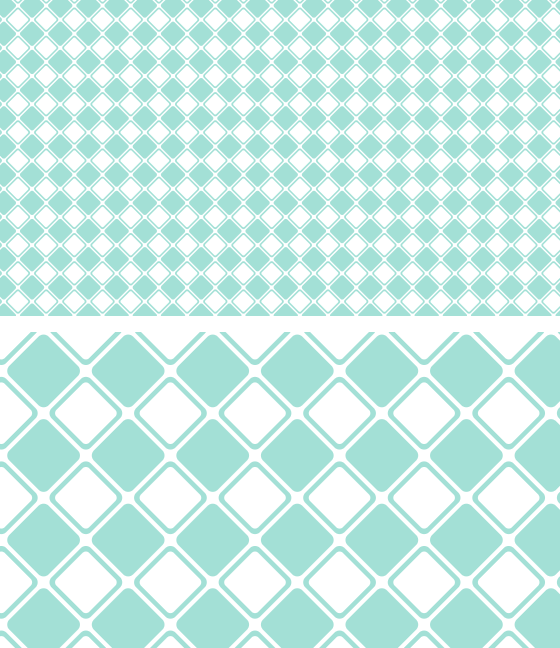
Top, the full canvas; bottom, a detail of the centre.
Reproduce this pattern procedurally as a Shadertoy shader.

```glsl
const vec3 TEAL = vec3(0.64, 0.88, 0.84);
const vec3 WHITE = vec3(1.0);

// Lengths in canvas heights
const float PITCH = 0.0892;                 // spacing of like tiles
const vec2 ORIGIN = vec2(0.0569, 0.0458);   // centre of one open tile

// Lengths in half tile sides
const float TILE_HALF = 0.93;
const float TILE_RADIUS = 0.24;
const float OPEN_HALF = 0.775;
const float OPEN_RADIUS = 0.16;

float roundedSquare(vec2 p, float halfSide, float radius) {
    vec2 q = abs(p) - halfSide + radius;
    return length(max(q, 0.0)) + min(max(q.x, q.y), 0.0) - radius;
}

float coverage(float dist, float pixel) {
    return clamp(0.5 - dist / pixel, 0.0, 1.0);
}

void mainImage(out vec4 fragColor, in vec2 fragCoord) {
    // Diagonal grid: each tile spans one unit
    vec2 p = (fragCoord / iResolution.y - ORIGIN) / PITCH;
    vec2 grid = vec2(p.x + p.y, p.x - p.y);
    vec2 cell = floor(grid + 0.5);
    vec2 local = 2.0 * (grid - cell);
    float pixel = 2.0 * sqrt(2.0) / (PITCH * iResolution.y);

    // Alternate solid tiles with open, outlined ones
    float isOpen = 1.0 - mod(cell.x + cell.y, 2.0);
    float tile = coverage(roundedSquare(local, TILE_HALF, TILE_RADIUS), pixel);
    float opening = coverage(roundedSquare(local, OPEN_HALF, OPEN_RADIUS), pixel);

    float ink = tile - isOpen * opening;
    fragColor = vec4(mix(WHITE, TEAL, ink), 1.0);
}
```
